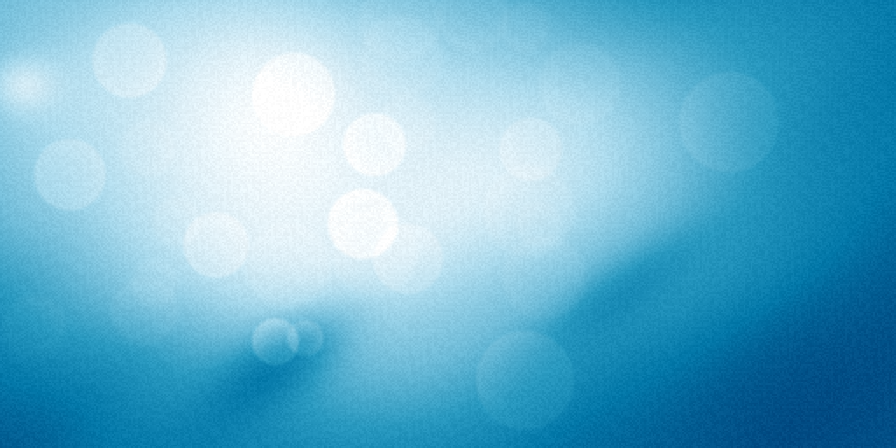
A Shadertoy shader for this background:

```glsl
const vec3 RAMP[7] = vec3[7](
    vec3(0.00, 0.29, 0.51), vec3(0.01, 0.47, 0.66), vec3(0.16, 0.60, 0.75),
    vec3(0.44, 0.74, 0.85), vec3(0.68, 0.86, 0.93), vec3(0.87, 0.94, 0.97),
    vec3(1.0));

// Main lens discs: centre, radius, strength
const vec4 DISCS[12] = vec4[12](
    vec4(0.836, 0.677, 0.070, 0.55), vec4(0.810, 0.500, 0.078, 0.65),
    vec4(0.482, 0.453, 0.073, 0.40), vec4(0.289, 0.865, 0.083, 0.38),
    vec4(0.656, 0.790, 0.092, 0.50), vec4(0.156, 0.610, 0.080, 0.35),
    vec4(0.615, 0.237, 0.052, 0.60), vec4(0.682, 0.245, 0.040, 0.40),
    vec4(0.911, 0.422, 0.078, 0.28), vec4(1.185, 0.667, 0.070, 0.25),
    vec4(1.172, 0.151, 0.110, 0.25), vec4(1.628, 0.727, 0.112, 0.20));

float hash(vec2 p) {
    return fract(sin(dot(p, vec2(127.1, 311.7))) * 43758.5453);
}

float valueNoise(vec2 p) {
    vec2 cell = floor(p), f = fract(p);
    f = f * f * (3.0 - 2.0 * f);
    float low = mix(hash(cell), hash(cell + vec2(1, 0)), f.x);
    float high = mix(hash(cell + vec2(0, 1)), hash(cell + vec2(1, 1)), f.x);
    return mix(low, high, f.y);
}

vec2 rotate(vec2 p, float angle) {
    float c = cos(angle), s = sin(angle);
    return vec2(c * p.x + s * p.y, c * p.y - s * p.x);
}

// Gaussian ellipse, tilted counterclockwise
float glow(vec2 p, vec2 centre, vec2 spread, float tilt) {
    vec2 q = rotate(p - centre, tilt) / spread;
    return exp(-0.5 * dot(q, q));
}

// Flat disc, slightly brighter towards its rim
float lensDisc(vec2 p, vec2 centre, float radius, float blur) {
    float d = length(p - centre);
    float fill = 1.0 - smoothstep(radius - blur, radius + blur, d);
    return fill * (0.8 + 0.2 * smoothstep(0.3, 1.0, d / radius));
}

// Broad light and shadow, measured in ramp steps
float ambientLight(vec2 p) {
    float light = 0.5;
    light += 3.8 * glow(p, vec2(0.65, 0.69), vec2(0.55, 0.39), 0.0);
    light += 1.2 * glow(p, vec2(0.05, 0.90), vec2(0.31, 0.34), 0.0);
    light += 1.2 * glow(p, vec2(0.61, 0.76), vec2(0.15, 0.19), 0.3);
    light += 1.0 * glow(p, vec2(1.06, 0.58), vec2(0.21, 0.16), 0.0);
    light += 1.4 * glow(p, vec2(1.38, 0.66), vec2(0.24, 0.21), 0.0);
    light += 0.8 * glow(p, vec2(0.56, 0.41), vec2(0.23, 0.13), 0.0);
    light += 0.9 * glow(p, vec2(0.91, 0.24), vec2(0.23, 0.18), 0.0);
    light += 0.5 * glow(p, vec2(1.80, 0.92), vec2(0.29, 0.21), 0.0);
    light += 0.5 * glow(p, vec2(1.69, 0.42), vec2(0.20, 0.10), 0.5);
    light += 1.1 * glow(p, vec2(0.05, 0.81), vec2(0.05, 0.04), 0.0);
    light -= 0.6 * glow(p, vec2(1.80, 0.11), vec2(0.34, 0.21), 0.3);
    light -= 0.4 * glow(p, vec2(0.00, 0.00), vec2(0.30, 0.20), 0.0);
    // Dark slanting streaks
    light -= 1.5 * glow(p, vec2(0.64, 0.20), vec2(0.13, 0.055), 0.6);
    light -= 0.7 * glow(p, vec2(1.40, 0.36), vec2(0.14, 0.045), 0.6);
    return light;
}

float discLight(vec2 p) {
    float light = 0.0;
    for (int i = 0; i < 12; i++) {
        vec4 disc = DISCS[i];
        light += disc.w * lensDisc(p, disc.xy, disc.z, 0.006);
    }
    // Faint scattered discs
    for (int i = 0; i < 16; i++) {
        float seed = float(i);
        vec2 centre = vec2(1.4, 0.75) * vec2(hash(vec2(seed, 1.0)), hash(vec2(seed, 2.0)));
        float radius = mix(0.05, 0.11, hash(vec2(seed, 3.0)));
        light += 0.13 * lensDisc(p, centre + vec2(0.0, 0.25), radius, 0.012);
    }
    return light;
}

vec3 rampColour(float light) {
    vec3 colour = RAMP[0];
    for (int i = 1; i < 7; i++) {
        colour = mix(colour, RAMP[i], clamp(light - float(i - 1), 0.0, 1.0));
    }
    return colour;
}

void mainImage(out vec4 fragColor, in vec2 fragCoord) {
    vec2 p = fragCoord / iResolution.y;
    p.x *= 2.0 * iResolution.y / iResolution.x;

    float haze = valueNoise(rotate(p, 0.6) * vec2(3.0, 7.0)) - 0.5;
    float light = ambientLight(p) + discLight(p) + 0.25 * haze;

    // Fine film grain
    float grain = hash(floor(p * 256.0)) - 0.5;
    fragColor = vec4(clamp(rampColour(light) + 0.05 * grain, 0.0, 1.0), 1.0);
}
```
